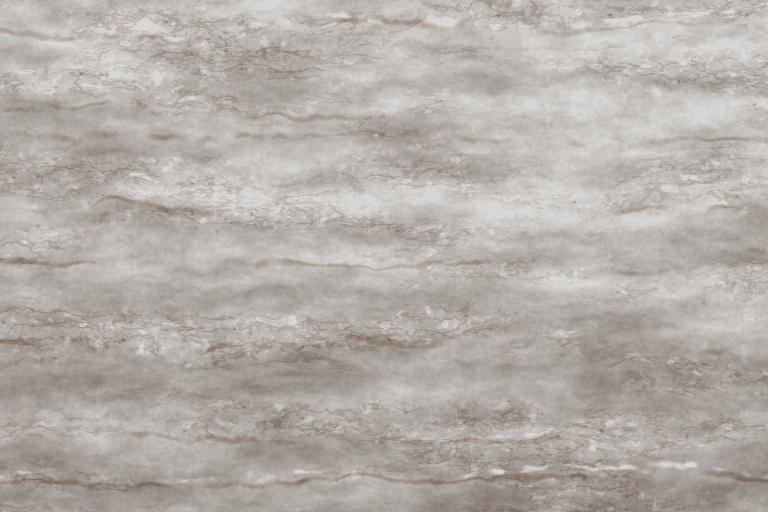
Give the GLSL for this texture, as a WebGL 1 fragment shader.

```glsl
precision highp float;
uniform vec2 u_resolution;

const vec3 UMBER = vec3(0.54, 0.50, 0.47);
const vec3 IVORY = vec3(0.81, 0.80, 0.79);
const vec3 RUST = vec3(0.035, 0.0, -0.03);

float hash(vec2 p) {
  vec3 q = fract(vec3(p.xyx) * 0.1031);
  q += dot(q, q.yzx + 33.33);
  return fract((q.x + q.y) * q.z);
}

float cornerSlope(vec2 cell, vec2 offset) {
  float angle = 6.2832 * hash(cell);
  return dot(vec2(cos(angle), sin(angle)), offset);
}

// Gradient noise, roughly -0.7 to 0.7
float noise(vec2 p) {
  vec2 i = floor(p);
  vec2 f = p - i;
  vec2 u = f * f * f * (f * (f * 6.0 - 15.0) + 10.0);
  vec2 e = vec2(1.0, 0.0);
  float low = mix(cornerSlope(i, f), cornerSlope(i + e.xy, f - e.xy), u.x);
  float high = mix(cornerSlope(i + e.yx, f - e.yx), cornerSlope(i + e.xx, f - e.xx), u.x);
  return mix(low, high, u.y);
}

// Octaves grow less stretched as they get finer
float fbm(vec2 p, float gain) {
  float sum = 0.0;
  float amp = 1.0;
  for (int i = 0; i < 5; i++) {
    sum += amp * noise(p);
    p = p * vec2(2.3, 1.9) + vec2(17.3, 9.7);
    amp *= gain;
  }
  return sum;
}

// Thin crooked lines along the zero level of a noise field
float veins(vec2 p, vec2 scale, float width) {
  float n = abs(fbm(p * scale, 0.55));
  return 1.0 - smoothstep(width * 0.2, width, n);
}

// One long horizontal seam that swells, fades and breaks up
float seam(vec2 p, float level, float seed, float width) {
  float path = level + 0.028 * fbm(vec2(p.x * 2.6, seed), 0.5);
  float swell = width * (1.0 + 1.2 * noise(vec2(p.x * 13.0, seed + 5.0)));
  float shape = 1.0 - smoothstep(swell * 0.2, swell + 0.002, abs(p.y - path));
  return shape * smoothstep(-0.15, 0.3, fbm(vec2(p.x * 3.5, seed + 40.0), 0.6));
}

// Small irregular grains above a noise threshold
float flecks(vec2 p, vec2 scale, float threshold) {
  return smoothstep(threshold, threshold + 0.13, noise(p * scale));
}

void main() {
  vec2 p = gl_FragCoord.xy / u_resolution.y + 3.0;
  vec2 uv = gl_FragCoord.xy / u_resolution;

  // Layers sag gently and curl at a small scale
  vec2 q = p;
  q.y += 0.018 * fbm(p * vec2(3.0, 6.0), 0.5);
  q += 0.009 * vec2(noise(p * 19.0), noise(p * 19.0 + 31.0));

  // Broad sediment layers and cloudy patches
  float tone = mix(0.47, 0.79, smoothstep(0.0, 0.75, uv.y));
  tone += 0.44 * fbm(q * vec2(0.8, 9.0), 0.55);
  tone += 0.50 * fbm(q * vec2(3.0, 11.0) + 50.0, 0.62);
  tone += 0.20 * fbm(q * vec2(15.0, 38.0) + 80.0, 0.6);

  // Weathered zones hold most of the veins, grains and pits
  float rough = smoothstep(-0.2, 0.3, fbm(q * vec2(1.6, 10.0) + 120.0, 0.6));
  float cracks = veins(q + 7.0, vec2(5.0, 21.0), 0.09);
  cracks = max(cracks, 0.7 * veins(q + 13.0, vec2(11.0, 34.0), 0.10));
  tone -= 0.34 * rough * cracks;
  tone += 0.30 * rough * flecks(q, vec2(34.0, 56.0), 0.27);
  tone += 0.20 * rough * flecks(q + 5.0, vec2(70.0, 95.0), 0.30);
  tone -= 0.30 * (0.3 + rough) * flecks(p, vec2(60.0, 85.0), 0.42);

  // Long brown seams
  float brown = 0.0;
  for (int i = 0; i < 8; i++) {
    float k = float(i);
    float level = 3.0 + (k + hash(vec2(k, 4.0))) / 8.0;
    brown = max(brown, seam(q, level, k * 7.3 + 0.5, 0.006));
  }
  tone -= 0.40 * brown;

  // Broken pale calcite threads, low down and at the top edge
  float pale = seam(q, 3.08, 91.4, 0.005) + 0.7 * seam(q, 3.97, 97.6, 0.005);
  tone += 0.65 * pale * smoothstep(-0.2, 0.2, noise(p * vec2(26.0, 40.0)));

  // Fine polish grain and darker corners
  tone += 0.11 * noise(p * 150.0) + 0.07 * noise(p * 83.0);
  vec2 edge = uv - 0.5;
  tone -= 0.25 * dot(edge, edge);

  vec3 color = mix(UMBER, IVORY, clamp(tone, -0.25, 1.15));
  color += RUST * (0.6 * brown + 0.35 * rough * cracks);
  gl_FragColor = vec4(color, 1.0);
}
```
